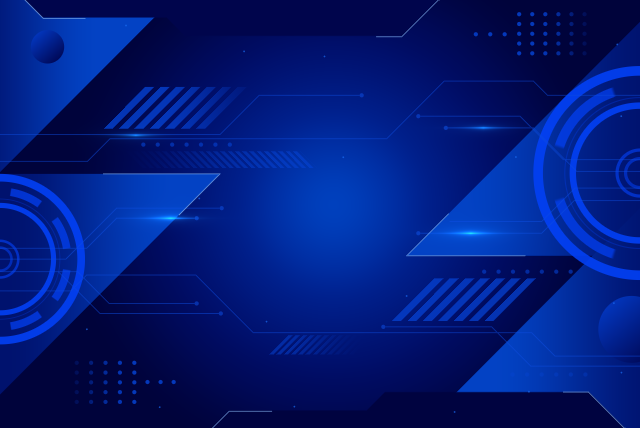
This background is drawn by a Shadertoy shader. Its source:

```glsl
// Blue technology backdrop: slanted panels, dial rings, circuit traces and dot grids.

vec2 p;   // design position: 768 x 512, y down
float px; // pixel size in design units

float fill(float d) { return clamp(.5 - d / px, 0., 1.); }

float hash(vec2 v) {
    vec3 q = fract(v.xyx * .1031);
    q += dot(q, q.yzx + 33.33);
    return fract((q.x + q.y) * q.z);
}

float segment(vec2 a, vec2 b) {
    vec2 d = b - a;
    return length(p - a - d * clamp(dot(p - a, d) / max(dot(d, d), .001), 0., 1.));
}

// Horizontal run, 45 degree bend, horizontal run
float trace(float x, float y, float bendX, float endY, float endX) {
    vec2 bend = vec2(bendX, y), turn = vec2(bendX + abs(endY - y) * sign(endX - x), endY);
    return min(segment(vec2(x, y), bend), min(segment(bend, turn), segment(turn, vec2(endX, endY))));
}

// Trace with a round terminal
float wire(float x, float y, float bendX, float endY, float endX) {
    return min(trace(x, y, bendX, endY, endX), length(p - vec2(x, y)) - 2.);
}

// Stepped trim along a border
float trim(float depth, float left, float ledge, float right) {
    float h = min(min(p.x - left, 21. + clamp(p.x - ledge, 0., 22.)), right - p.x);
    return fill(.7 * (depth - h));
}

// Slanted bars; u runs across them
float bars(float u, vec2 span, float period, vec2 rows) {
    float d = .7 * (abs(mod(u - span.x, period) - .3 * period) - .3 * period);
    d = max(d, max(span.x - u, u - span.y));
    return fill(max(d, max(rows.x - p.y, p.y - rows.y)));
}

float dots(vec2 first, vec2 count, float gap) {
    vec2 step2 = vec2(gap, 11.7);
    vec2 cell = clamp(round((p - first) / step2), vec2(0), count - 1.);
    return fill(length(p - first - cell * step2) - 2.5);
}

float ring(float r, float inner, float outer) { return fill(max(inner - r, r - outer)); }

float dial(vec2 q, float size, float n) {
    float r = length(q), dash = smoothstep(-.4, -.2, -cos(n * atan(q.y, q.x)));
    float v = ring(r, .91 * size, size) + ring(r, .6 * size, .66 * size);
    v += .8 * dash * ring(r, .75 * size, .84 * size) + .35 * ring(r, .7 * size, .71 * size);
    return v + .7 * ring(r, .2 * size, .23 * size) + .6 * ring(r, .12 * size, .15 * size);
}

vec3 panel(float t) { return mix(vec3(0, .07, .43), vec3(.01, .26, .77), smoothstep(0., .9, t)); }

vec3 sphere(vec3 col, vec2 q, float r) {
    float shade = clamp(.5 + dot(q, vec2(.35, .4)) / r, 0., 1.);
    return mix(col, mix(vec3(.01, .2, .72), vec3(0, .04, .36), shade), fill(length(q) - r));
}

float flare(float x, float y) {
    vec2 q = abs(p - vec2(x, y));
    return exp(-q.x / 14. - q.y / 1.3) + .25 * exp(-length(q / vec2(22, 5)));
}

void mainImage(out vec4 fragColor, in vec2 fragCoord) {
    vec2 uv = fragCoord / iResolution.xy;
    p = vec2(uv.x, 1. - uv.y) * vec2(768, 512);
    px = 512. / iResolution.y;
    float u = p.x + p.y;

    // Radial backdrop
    float r = length(p - vec2(400, 245));
    vec3 col = mix(vec3(0, .25, .74), vec3(0, .14, .58), smoothstep(0., 125., r));
    col = mix(col, vec3(0, .05, .4), smoothstep(70., 225., r));
    col = mix(col, vec3(0, .01, .23), smoothstep(180., 330., r));

    // Slanted panels and border trims
    col = mix(col, panel(.25 + p.x / 190.), fill(.7 * (u - 206.)));
    col = mix(col, panel(p.x / 240.), fill(max(.7 * (u - 472.), 208. - p.y)));
    col = mix(col, panel((790. - p.x) / 270.), fill(max(.7 * (794. - u), p.y - 306.)));
    col = mix(col, panel((800. - p.x) / 240.), fill(.7 * (1017. - u)));
    col = mix(col, vec3(0, .02, .3), trim(p.y, 30., 200., 526.));
    col = mix(col, vec3(0, .01, .25), trim(512. - p.y, 255., 440., 750.));

    // Hatched bars
    vec3 blue = vec3(.02, .27, .85);
    float hatch = .75 * bars(u, vec2(278, 404), 18.5, vec2(104, 154)) * smoothstep(330., 190., p.x);
    hatch += .7 * bars(u, vec2(854, 981), 18.5, vec2(333, 384));
    hatch += .5 * bars(p.x - p.y, vec2(-30, 179), 8.7, vec2(181, 201)) * smoothstep(140., 340., p.x);
    hatch += .5 * bars(u, vec2(747, 850), 8.7, vec2(401, 424)) * smoothstep(440., 330., p.x);
    col = mix(col, blue, hatch);

    // Dot grids
    float grid = dots(vec2(623, 17), vec2(6, 5), 15.7) + dots(vec2(571, 41), vec2(3, 1), 17.3);
    grid *= smoothstep(730., 640., p.x);
    float low = dots(vec2(92, 434), vec2(5), 17.3) + dots(vec2(177, 457), vec2(3, 1), 15.7);
    grid += low * smoothstep(60., 160., p.x);
    grid += .7 * (dots(vec2(172, 173), vec2(7, 1), 17.3) + dots(vec2(581, 325), vec2(7, 1), 17.3));
    col = mix(col, blue, .8 * grid + .3 * dots(vec2(615, 448), vec2(6, 1), 17.5));

    // Dials and spheres
    float dials = max(dial(p - vec2(0, 310), 102., 8.), dial(p - vec2(768, 207), 128., 4.));
    col = mix(col, vec3(.01, .25, .96), .9 * min(dials, 1.));
    col = sphere(col, p - vec2(57, 56), 20.);
    col = sphere(col, p - vec2(758, 394), 40.);

    // Circuit traces
    float d = min(wire(434., 114., 311., 161., 0.), trace(0., 193., 105., 166., 464.));
    d = min(d, min(trace(464., 166., 464., 97., 640.), trace(640., 97., 640., 114., 768.)));
    d = min(d, min(wire(502., 139., 624., 191., 768.), wire(535., 153., 640., 205., 768.)));
    d = min(d, min(wire(266., 249., 140., 310., 0.), wire(236., 261., 140., 297., 0.)));
    d = min(d, min(trace(0., 348., 85., 329., 235.), trace(235., 329., 235., 398., 638.)));
    d = min(d, min(trace(638., 398., 638., 426., 768.), wire(460., 391., 590., 438., 768.)));
    d = min(d, min(wire(236., 363., 131., 325., 0.), wire(265., 375., 120., 325., 0.)));
    d = min(d, min(wire(502., 279., 650., 240., 768.), trace(540., 265., 650., 225., 768.)));
    col = mix(col, vec3(.05, .3, .88), .55 * fill(d - .5));

    // Pale edge highlights
    float e = min(trace(102., 22., 52., 0., 30.), trace(452., 44., 482., 0., 527.));
    e = min(e, min(trace(326., 492., 275., 512., 255.), trace(676., 469., 706., 512., 750.)));
    e = min(e, min(segment(vec2(124, 208), vec2(264, 208)), segment(vec2(264, 208), vec2(215, 257))));
    e = min(e, min(segment(vec2(488, 306), vec2(538, 256)), segment(vec2(488, 306), vec2(630, 306))));
    col = mix(col, vec3(.5, .68, .92), .75 * fill(e - .5));

    // Flares and scattered specks
    float glow = .7 * (flare(163., 162.) + flare(580., 153.)) + flare(205., 261.) + flare(565., 279.);
    col += vec3(.1, .6, .8) * glow;
    vec2 cell = floor(p / 85.);
    vec2 speck = (cell + .15 + .7 * vec2(hash(cell), hash(cell + 41.))) * 85.;
    col = mix(col, vec3(.1, .42, .95), .7 * step(.6, hash(cell + 87.)) * fill(length(p - speck) - 1.));
    fragColor = vec4(col, 1);
}
```
